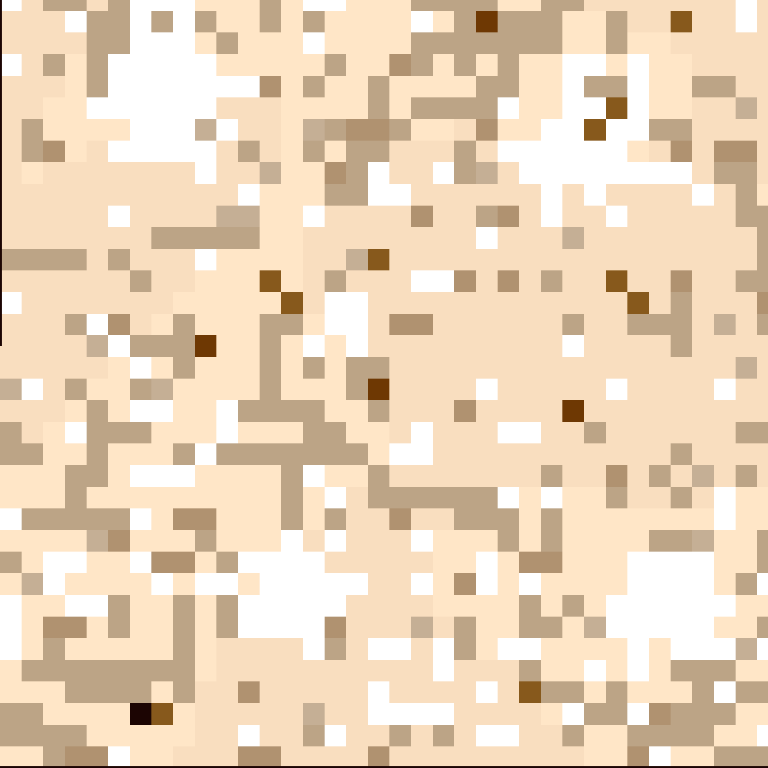
Write a WebGL 1 fragment shader that draws this texture.

```glsl
precision highp float;
// Blocky desert camouflage: square cells of cream, tan, white and brown.
// Layered sines choose the cream ground and crowd tan strokes into its warm
// regions; cellular noise gathers white cells into ragged patches.

uniform vec2 u_resolution;

const float CELLS = 35.5;      // cells along the short side
const int SAMPLES = 3;         // antialiasing samples per axis
const float EDGE_WIDTH = 0.5;  // filter width relative to a pixel
const float SEAM = 0.0024;     // thickness of the dark border line

const vec3 WARM_CREAM = vec3(1.00, 0.902, 0.780);
const vec3 ROSE_CREAM = vec3(0.976, 0.871, 0.750);
const vec3 TAN        = vec3(0.737, 0.643, 0.525);
const vec3 PALE_TAN   = vec3(0.773, 0.686, 0.584);
const vec3 DARK_TAN   = vec3(0.690, 0.573, 0.440);
const vec3 BROWN      = vec3(0.530, 0.350, 0.110);
const vec3 DEEP_BROWN = vec3(0.430, 0.220, 0.010);
const vec3 NEAR_BLACK = vec3(0.110, 0.020, 0.010);
const vec3 WHITE      = vec3(1.0);

float hash(vec2 p, float seed) {
  vec3 q = fract(vec3(p.xyx + seed * 7.31) * vec3(0.1031, 0.1030, 0.0973));
  q += dot(q, q.yzx + 33.33);
  return fract((q.x + q.y) * q.z);
}

// True where a cell lies on a random stroke that starts up to 4 cells back.
bool onRun(vec2 cell, vec2 axis, float chance, float reach, float seed) {
  bool covered = false;
  for (int k = 0; k < 5; k++) {
    vec2 start = cell - axis * float(k);
    float h = hash(start, seed + 1.0);
    float extent = 1.0 + floor(reach * h * h);
    if (hash(start, seed) < chance && extent > float(k)) covered = true;
  }
  return covered;
}

// Cellular noise: true inside a rough patch around one point per tile.
bool inPatch(vec2 cell, float tile, float minRadius, float maxRadius, float seed) {
  vec2 home = floor(cell / tile);
  float rough = (hash(cell, seed) - 0.5) * minRadius;
  bool inside = false;
  for (int y = -1; y <= 1; y++) {
    for (int x = -1; x <= 1; x++) {
      vec2 id = home + vec2(float(x), float(y));
      vec2 jitter = vec2(hash(id, seed + 1.0), hash(id, seed + 2.0));
      vec2 center = (id + 0.2 + 0.6 * jitter) * tile;
      float radius = mix(minRadius, maxRadius, hash(id, seed + 3.0));
      if (length(cell + 0.5 - center) + rough < radius) inside = true;
    }
  }
  return inside;
}

// Broad wandering regions, positive where the ground is warm.
float groundField(vec2 cell) {
  return sin(cell.x * 0.19 + 1.7 * sin(cell.y * 0.13 + 0.6))
       + sin(cell.y * 0.23 + 1.3 * sin(cell.x * 0.17 + 2.1))
       + 0.25 * sin(cell.x * 0.51 - cell.y * 0.43);
}

vec3 cellColor(vec2 cell) {
  float field = groundField(cell);
  vec3 color = field > 0.1 ? WARM_CREAM : ROSE_CREAM;
  float density = mix(0.25, 2.1, smoothstep(-0.5, 0.9, field));
  vec2 across = vec2(1.0, 0.0);
  vec2 down = vec2(0.0, 1.0);

  // Tan strokes and loose cells
  if (hash(cell, 3.0) < 0.065)
    color = hash(cell, 4.0) < 0.4 ? PALE_TAN : TAN;
  if (onRun(cell, across, 0.054 * density, 5.0, 11.0)) color = TAN;
  if (onRun(cell, down, 0.045 * density, 4.0, 17.0)) color = TAN;
  if (onRun(cell, across, 0.024, 2.0, 23.0)) color = DARK_TAN;

  // White patches and specks
  bool patchCell = inPatch(cell, CELLS * 0.5, 2.1, 3.3, 31.0)
                || inPatch(cell, CELLS / 3.0, 0.5, 1.1, 41.0);
  bool speck = onRun(cell, down, 0.048, 1.3, 53.0)
            || onRun(cell, across, 0.026, 1.5, 59.0);
  if (patchCell || speck) color = WHITE;

  // Rare brown accents, very seldom almost black
  if (hash(cell, 67.0) < 0.012) {
    float shade = hash(cell, 71.0);
    color = shade < 0.1 ? NEAR_BLACK : shade < 0.45 ? DEEP_BROWN : BROWN;
  }
  return color;
}

// Thin dark line along the bottom and the upper part of the left side.
vec3 addSeam(vec3 color, vec2 uv, float pixel) {
  float bottom = 1.0 - smoothstep(SEAM - pixel * 0.5, SEAM + pixel * 0.5, uv.y);
  float left = 1.0 - smoothstep(SEAM - pixel * 0.5, SEAM + pixel * 0.5, uv.x);
  return mix(color, NEAR_BLACK, max(bottom, left * step(0.55, uv.y)));
}

void main() {
  float pixel = 1.0 / min(u_resolution.x, u_resolution.y);
  vec3 total = vec3(0.0);
  for (int y = 0; y < SAMPLES; y++) {
    for (int x = 0; x < SAMPLES; x++) {
      vec2 offset = (vec2(float(x), float(y)) + 0.5) / float(SAMPLES) - 0.5;
      vec2 point = (gl_FragCoord.xy + offset * EDGE_WIDTH) * pixel;
      total += cellColor(floor(point * CELLS));
    }
  }
  vec3 color = total / float(SAMPLES * SAMPLES);
  gl_FragColor = vec4(addSeam(color, gl_FragCoord.xy * pixel, pixel), 1.0);
}
```
